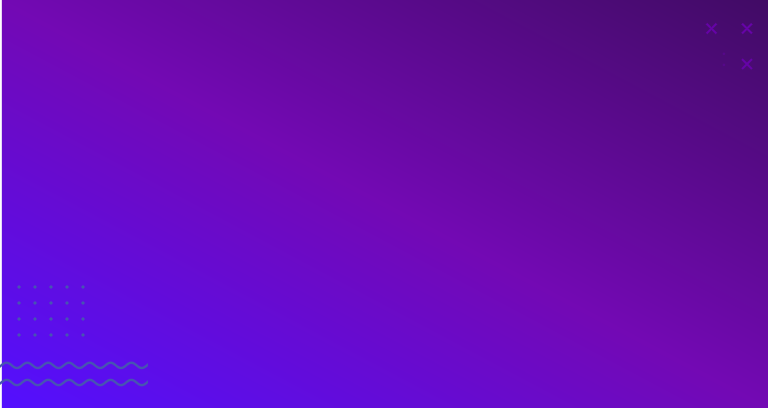
This background is drawn by a WebGL 1 fragment shader. Its source:

```glsl
precision highp float;
// Diagonal blue-magenta-plum gradient with small ornaments: a dot grid and two
// wavy lines at the lower left, a few crosses at the upper right, a white left rim.
// Shapes are distance functions in units of the canvas height, origin lower left.

uniform vec2 u_resolution;

#define RIM_WIDTH 0.0045
#define DOT_PITCH 0.0392
#define DOT_RADIUS 0.0039
#define WAVE_PERIOD 0.0510
#define WAVE_HEIGHT 0.0064
#define WAVE_LENGTH 0.3625
#define WAVE_STROKE 0.0029
#define CROSS_PITCH 0.0870
#define CROSS_ARM 0.0170
#define CROSS_STROKE 0.0025

const vec3 BLUE    = vec3(0.325, 0.060, 1.000);
const vec3 MAGENTA = vec3(0.450, 0.035, 0.705);
const vec3 PLUM    = vec3(0.255, 0.045, 0.395);
const vec3 SLATE   = vec3(0.280, 0.330, 0.700);
const vec3 VIOLET  = vec3(0.400, 0.010, 0.660);

// Smooth coverage of a shape from its signed distance
float cover(float dist) {
  return clamp(0.5 - dist * u_resolution.y, 0.0, 1.0);
}

// Five by four grid of dots, counted from its lower left dot
float dotGrid(vec2 p) {
  vec2 cell = clamp(floor(p / DOT_PITCH + 0.5), vec2(0.0), vec2(4.0, 3.0));
  return length(p - cell * DOT_PITCH) - DOT_RADIUS;
}

// Sine stroke; the slope term keeps its thickness even
float wave(vec2 p) {
  float k = 6.2831853 / WAVE_PERIOD;
  float phase = k * (p.x - 0.016);
  float slope = WAVE_HEIGHT * k * sin(phase);
  float dist = abs(p.y - WAVE_HEIGHT * cos(phase)) / sqrt(1.0 + slope * slope);
  return max(dist - WAVE_STROKE, p.x - WAVE_LENGTH);
}

// Diagonal cross
float cross45(vec2 p) {
  vec2 q = abs(p);
  return max(abs(q.x - q.y) * 0.7071 - CROSS_STROKE,
             (q.x + q.y) * 0.7071 - CROSS_ARM);
}

void main() {
  vec2 uv = gl_FragCoord.xy / u_resolution;
  vec2 p = gl_FragCoord.xy / u_resolution.y;
  float aspect = u_resolution.x / u_resolution.y;

  // Background: the middle stop runs from the top left to the bottom right corner
  float t = uv.x + uv.y;
  vec3 color = mix(BLUE, MAGENTA, min(t, 1.0));
  color = mix(color, PLUM, max(t - 1.0, 0.0));

  // Crosses: a two by two group without its lower left member
  vec2 corner = p - vec2(aspect - 0.0515, 0.930);
  float crosses = 1.0;
  for (int i = 0; i < 3; i++) {
    vec2 cell = vec2(i == 1 ? 1.0 : 0.0, i == 2 ? 1.0 : 0.0);
    crosses = min(crosses, cross45(corner + cell * CROSS_PITCH));
  }
  color = mix(color, VIOLET, cover(crosses));

  // Two faint specks beside the gap
  vec2 speck = p - vec2(aspect - 0.108, 0.8545);
  speck.y = abs(speck.y) - 0.0135;
  color = mix(color, VIOLET, 0.4 * cover(length(speck) - 0.003));

  // Rim, then the slate ornaments over it
  color = mix(color, vec3(1.0), cover(p.x - RIM_WIDTH));
  float ornaments = dotGrid(p - vec2(0.0466, 0.179));
  ornaments = min(ornaments, wave(p - vec2(0.0, 0.1045)));
  ornaments = min(ornaments, wave(p - vec2(0.0, 0.0625)));
  color = mix(color, SLATE, cover(ornaments));

  gl_FragColor = vec4(color, 1.0);
}
```
